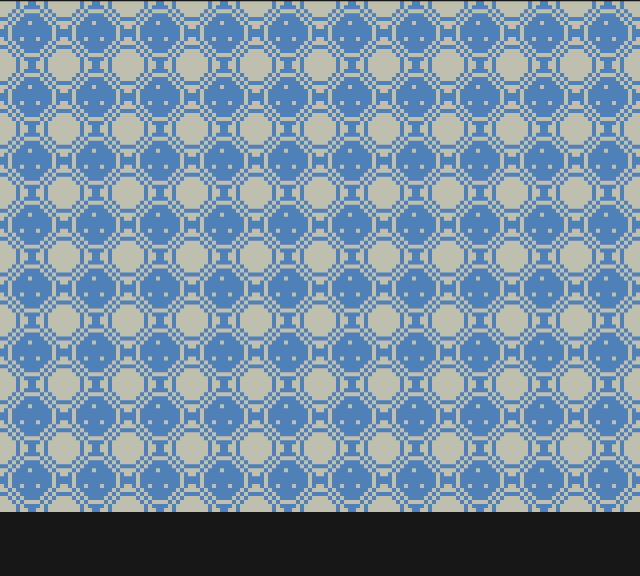
Give the GLSL for this pattern, as a Shadertoy shader.

```glsl
// Knit-like lattice of stepped blue and beige diamonds above a dark band.

#define REPEATS vec2(10.0, 8.0)      // tiles across and down
#define TILE 16.0                    // square cells per tile side
#define BAND_TOP 0.111               // height of the dark band, in canvas heights
#define PATTERN_TOP 0.998            // a thin dark edge lies above this height
#define SAMPLES 4                    // antialiasing samples per axis
#define BLUE vec3(0.31, 0.50, 0.72)
#define BEIGE vec3(0.75, 0.75, 0.69)
#define DARK vec3(0.09, 0.09, 0.09)

// Whole-number radius of a diamond with clipped tips.
float clippedDiamond(vec2 steps) {
    return max(steps.x + steps.y - 1.0, max(steps.x, steps.y));
}

bool isCell(vec2 cell, vec2 target) {
    return all(lessThan(abs(cell - target), vec2(0.5)));
}

// Three single-cell dots inside each blue diamond.
bool isDot(vec2 cell) {
    return isCell(cell, vec2(-1.0, 2.0))
        || isCell(cell, vec2(-3.0, -2.0))
        || isCell(cell, vec2(1.0, -2.0));
}

// Cell indices run from -TILE/2 to TILE/2 - 1 about the blue centre.
bool isBeige(vec2 cell) {
    vec2 fromBlue = abs(cell + 0.5) - 0.5;
    vec2 fromBeige = TILE * 0.5 - 1.0 - fromBlue;
    float blueRadius = clippedDiamond(fromBlue);
    float beigeRadius = clippedDiamond(fromBeige);

    bool core = beigeRadius < 3.5;
    bool border = beigeRadius > 4.5 && fromBeige.x + fromBeige.y < 6.5;
    bool outline = abs(blueRadius - 5.0) < 0.5;
    return core || border || outline || isDot(cell);
}

vec3 sceneColor(vec2 uv) {
    if (uv.y < BAND_TOP || uv.y > PATTERN_TOP) return DARK;
    vec2 area = vec2(uv.x, (uv.y - BAND_TOP) / (PATTERN_TOP - BAND_TOP));
    vec2 cell = mod(floor(area * REPEATS * TILE), TILE) - TILE * 0.5;
    return isBeige(cell) ? BEIGE : BLUE;
}

void mainImage(out vec4 fragColor, in vec2 fragCoord) {
    // Average a regular grid of samples over the pixel.
    vec3 total = vec3(0.0);
    for (int y = 0; y < SAMPLES; y++) {
        for (int x = 0; x < SAMPLES; x++) {
            vec2 offset = (vec2(x, y) + 0.5) / float(SAMPLES) - 0.5;
            total += sceneColor((fragCoord + offset) / iResolution.xy);
        }
    }
    fragColor = vec4(total / float(SAMPLES * SAMPLES), 1.0);
}
```
